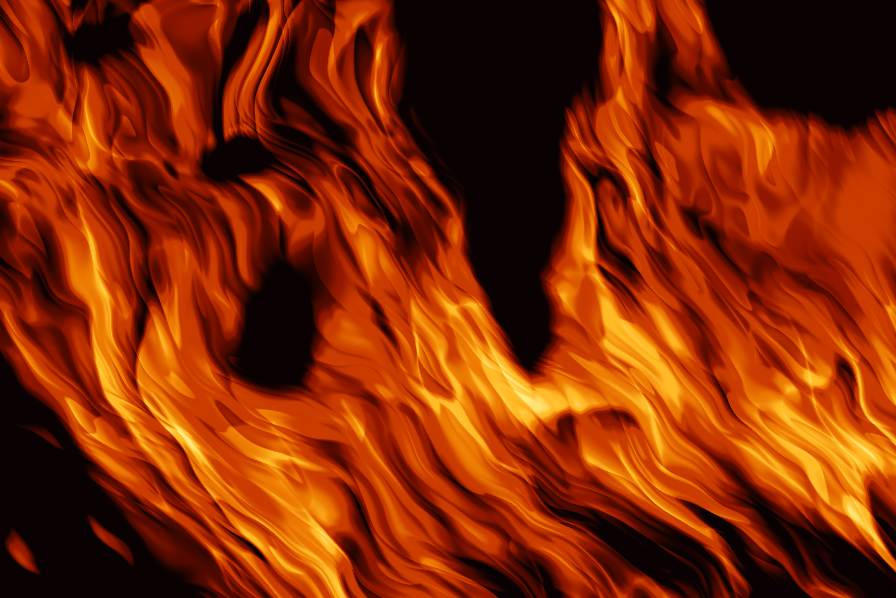
Give the GLSL for this texture, as a Shadertoy shader.

```glsl
// Leaning sheets of orange fire with bright folds and filaments on a black ground.

vec2 hashGradient(vec2 cell) {
    vec3 h = fract(cell.xyx * vec3(0.1031, 0.1030, 0.0973));
    h += dot(h, h.yzx + 33.33);
    float angle = 6.2832 * fract((h.x + h.y) * h.z);
    return vec2(cos(angle), sin(angle));
}

// Gradient noise, roughly -0.7 to 0.7
float noise(vec2 p) {
    vec2 i = floor(p), f = p - i;
    vec2 u = f * f * f * (f * (f * 6.0 - 15.0) + 10.0);
    vec2 e = vec2(0.0, 1.0);
    float low = mix(dot(hashGradient(i), f),
                    dot(hashGradient(i + e.yx), f - e.yx), u.x);
    float high = mix(dot(hashGradient(i + e.xy), f - e.xy),
                     dot(hashGradient(i + e.yy), f - e.yy), u.x);
    return mix(low, high, u.y);
}

float ellipse(vec2 p, vec2 center, vec2 radius) {
    return (length((p - center) / radius) - 1.0) * min(radius.x, radius.y);
}

// Streamlines tilt strongly at the base and rise upright at the top
vec2 flowCoords(vec2 p) {
    return vec2(p.x + 1.1 * p.y - 0.5 * p.y * p.y, p.y);
}

// Signed distance to the unlit gaps, negative inside them
float gapDistance(vec2 p) {
    float wedge = abs(p.x - 0.83 - 0.08 * (1.0 - p.y)) - 0.28 * (p.y - 0.40);
    float corner = (p.x / 0.31 + p.y / 0.42 - 1.0) * 0.25;
    float d = min(wedge, corner);
    d = min(d, ellipse(p, vec2(1.42, 1.02), vec2(0.22, 0.24)));
    d = min(d, ellipse(p, vec2(0.48, 0.48), vec2(0.045, 0.09)));
    d = min(d, ellipse(p, vec2(0.41, 0.74), vec2(0.05, 0.04)));
    return min(d, ellipse(p, vec2(0.18, 0.93), vec2(0.08, 0.04)));
}

// Overlapping translucent sheets: a firm edge on one side, a slow fade on the other
float flameSheets(vec2 flow) {
    float sum = 0.0, weight = 0.43, freq = 4.5;
    for (int i = 0; i < 4; i++) {
        float layer = float(i);
        vec2 q = flow;
        q.x += (layer - 1.0) * 0.1 * q.y + 0.035 * noise(flow * 5.0 + layer * 7.3);
        vec2 cell = q * vec2(freq, freq * 0.36) + layer * 17.7;
        float phase = fract(q.x * freq * 0.6 + 2.0 * noise(cell));
        float softness = mix(0.1, 0.6, smoothstep(-0.3, 0.25, noise(cell * 0.9 + 31.0)));
        sum += weight * 1.05 * smoothstep(0.0, softness, phase) * (1.0 - phase);
        weight *= 0.68;
        freq *= 1.8;
    }
    return sum;
}

// Thin glowing lines along the flow
float filaments(vec2 flow) {
    float glow = 0.0;
    for (int i = 0; i < 3; i++) {
        vec2 q = flow * vec2(5.0, 1.9) * (1.0 + 0.6 * float(i)) + 43.0 * float(i + 1);
        glow += exp(-26.0 * abs(noise(q))) * smoothstep(-0.05, 0.4, noise(q * 0.8 + 5.0));
    }
    return glow;
}

vec3 fireColor(float heat) {
    vec3 c = vec3(0.04, 0.008, 0.008);
    c = mix(c, vec3(0.32, 0.04, 0.00), smoothstep(0.16, 0.31, heat));
    c = mix(c, vec3(0.57, 0.09, 0.00), smoothstep(0.30, 0.40, heat));
    c = mix(c, vec3(0.79, 0.23, 0.00), smoothstep(0.40, 0.51, heat));
    c = mix(c, vec3(0.93, 0.48, 0.01), smoothstep(0.55, 0.70, heat));
    c = mix(c, vec3(1.00, 0.73, 0.15), smoothstep(0.69, 0.82, heat));
    return mix(c, vec3(1.00, 0.92, 0.52), smoothstep(0.84, 1.06, heat));
}

void mainImage(out vec4 fragColor, in vec2 fragCoord) {
    vec2 p = fragCoord / iResolution.y;

    // Turbulence, with stronger curls at the upper left
    float curls = smoothstep(0.5, 0.8, p.y) * smoothstep(0.8, 0.4, p.x);
    vec2 warp = vec2(noise(p * 4.0 + 3.0), noise(p * 4.0 + 19.0));
    vec2 w = p + (0.06 + 0.11 * curls) * warp;
    w += 0.018 * vec2(noise(p * 11.0), noise(p * 11.0 + 8.0));
    vec2 flow = flowCoords(w);

    // Heat: folded sheets, hotter near the base and cooler in the curls
    float base = exp(-pow((p.y - 0.28) / 0.2, 2.0));
    float heat = 0.06 + flameSheets(flow) + 0.22 * filaments(flow);
    heat += 0.11 * base - 0.08 * curls;

    // Blurred red flame at the right
    float haze = smoothstep(0.03, -0.12, ellipse(w, vec2(1.42, 0.64), vec2(0.17, 0.19)));
    heat = mix(heat, 0.48 + 0.25 * noise(p * 5.0 + 2.0), 0.85 * haze);

    // Streaky dark ground at the lower right
    float ground = smoothstep(0.24, 0.03, p.y) * smoothstep(0.6, 1.1, p.x);
    heat -= ground * (0.28 - 0.6 * noise(flow * vec2(9.0, 4.0)));

    // Ragged gaps, with a few embers in the left corner
    float gap = gapDistance(mix(p, w, 0.7)) + 0.05 * noise(flow * vec2(9.0, 3.5) + 6.0);
    heat *= smoothstep(-0.03, 0.03, gap);
    float corner = smoothstep(0.32, 0.2, p.x + 0.5 * p.y);
    float ember = smoothstep(0.22, 0.38, noise(flow * vec2(14.0, 6.0) + 50.0));
    heat = max(heat, 0.5 * ember * corner * smoothstep(0.34, 0.22, p.y));

    fragColor = vec4(fireColor(heat), 1.0);
}
```
